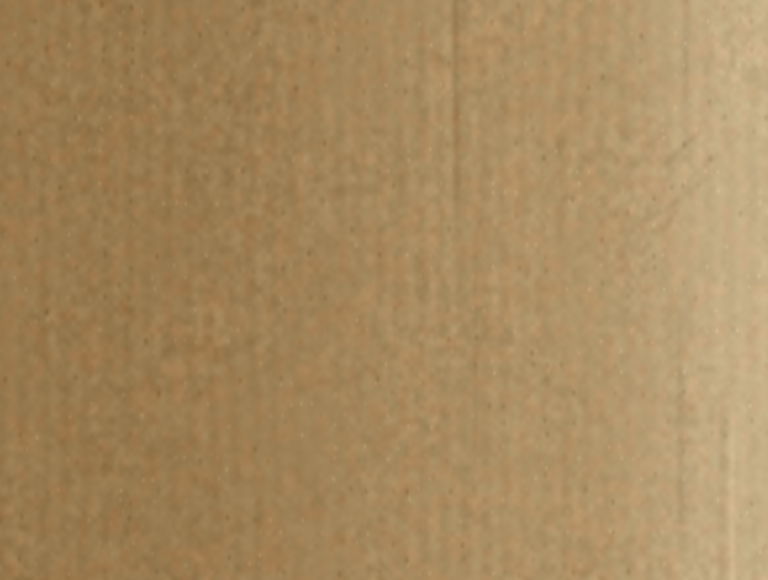
Give the GLSL for this texture, as a Shadertoy shader.

```glsl
#define SHADE vec3(0.594, 0.474, 0.304)
#define KRAFT vec3(0.688, 0.577, 0.407)
#define LIGHT vec3(0.775, 0.687, 0.530)
#define RUST vec3(0.022, -0.006, -0.008)
#define FLUTES 28.0
#define FLUTE_DEPTH 0.009
#define MOTTLE_DEPTH 0.105
#define SPECK_GRID 42.0
#define SCRATCHES 5

// Integer hash and smooth value noise
float hash(vec2 cell) {
    uvec2 q = uvec2(ivec2(cell) + 4096) * uvec2(1597334673u, 3812015801u);
    uint n = (q.x ^ q.y) * 1597334673u;
    n = (n ^ (n >> 15)) * 2246822519u;
    n ^= n >> 13;
    return float(n >> 8) / 16777216.0;
}

float noise(vec2 p) {
    vec2 cell = floor(p), f = fract(p);
    f = f * f * (3.0 - 2.0 * f);
    float low = mix(hash(cell), hash(cell + vec2(1, 0)), f.x);
    float high = mix(hash(cell + vec2(0, 1)), hash(cell + vec2(1, 1)), f.x);
    return mix(low, high, f.y);
}

// Light falling across the sheet from the right
vec3 sheetColour(float x) {
    vec3 colour = mix(SHADE, KRAFT, smoothstep(0.14, 0.80, x));
    return mix(colour, LIGHT, smoothstep(0.74, 1.0, x));
}

// Vertical corrugation with uneven depth
float flutes(vec2 p) {
    float x = p.x * FLUTES + 0.5 * noise(vec2(p.x * 5.0, p.y * 1.5));
    float depth = 0.3 + 1.2 * noise(vec2(p.x * FLUTES * 0.5, p.y * 4.0));
    return cos(6.28319 * x) * depth;
}

// Beaded grain locked to the flutes, crossed by fibres slanted both ways
float mottle(vec2 p) {
    float beads = noise(p * vec2(2.0 * FLUTES, 58.0));
    float fine = noise(p * vec2(110.0, 88.0) + 31.0);
    float rising = noise(vec2(p.x + p.y, p.y - p.x) * vec2(38.0, 76.0) + 70.0);
    float falling = noise(vec2(p.x + p.y, p.y - p.x) * vec2(76.0, 38.0) + 170.0);
    return 0.34 * beads + 0.30 * fine + 0.18 * (rising + falling) - 0.5;
}

// Scattered soft oval marks of varied strength
float specks(vec2 p, float share) {
    vec2 cell = floor(p);
    vec2 centre = 0.35 + 0.3 * vec2(hash(cell + 17.0), hash(cell + 53.0));
    float d = length((fract(p) - centre) * vec2(1.2, 0.85));
    float strength = 0.3 + 0.7 * hash(cell + 133.0);
    return step(hash(cell + 91.0), share) * strength * (1.0 - smoothstep(0.0, 0.34, d));
}

// Soft groove that runs between two heights
float crease(vec2 uv, float x, float width, float bottom, float top) {
    float wander = 0.003 * (noise(vec2(x * 90.0, uv.y * 7.0)) - 0.5);
    float d = (uv.x - x - wander) / width;
    float span = smoothstep(bottom - 0.08, bottom + 0.08, uv.y)
               * (1.0 - smoothstep(top - 0.08, top + 0.08, uv.y));
    return exp(-d * d) * span;
}

// Faint diagonal scuffs on the bright side
float scratches(vec2 uv, float aspect) {
    float mark = 0.0;
    for (int i = 0; i < SCRATCHES; i++) {
        vec2 id = vec2(i, 7);
        vec2 centre = vec2(0.82 + 0.12 * hash(id), 0.35 + 0.4 * hash(id + 20.0));
        float angle = 0.6 + 0.5 * hash(id + 40.0);
        vec2 dir = vec2(cos(angle), sin(angle));
        vec2 d = (uv - centre) * vec2(aspect, 1.0);
        float reach = 0.02 + 0.03 * hash(id + 60.0);
        d -= dir * clamp(dot(d, dir), -reach, reach);
        mark += 1.0 - smoothstep(0.0, 0.011, length(d));
    }
    return mark;
}

void mainImage(out vec4 fragColor, in vec2 fragCoord) {
    vec2 uv = fragCoord / iResolution.xy;
    vec2 p = fragCoord / iResolution.y;

    // Base tone with slow drift
    float drift = noise(p * vec2(5.0, 3.0)) - 0.5;
    vec3 colour = sheetColour(uv.x + 0.02 * drift);

    // Ribs and patchy grain
    float patchy = 0.5 + 0.9 * noise(p * vec2(11.0, 7.0) + 12.0);
    float relief = FLUTE_DEPTH * flutes(p) + MOTTLE_DEPTH * patchy * mottle(p);

    // Marks and pressed lines
    relief -= 0.060 * specks(p * SPECK_GRID, 0.09);
    relief += 0.050 * specks((p + 3.7) * SPECK_GRID * 1.3, 0.09);
    relief -= 0.026 * scratches(uv, iResolution.x / iResolution.y);
    relief -= 0.055 * crease(uv, 0.594, 0.005, 0.62, 1.2);
    relief += 0.025 * crease(uv, 0.582, 0.006, 0.55, 1.2);
    relief -= 0.030 * crease(uv, 0.619, 0.005, 0.15, 0.60);
    relief -= 0.045 * crease(uv, 0.886, 0.006, 0.05, 0.45);
    relief -= 0.040 * crease(uv, 0.940, 0.006, -0.2, 0.32);
    relief += 0.045 * crease(uv, 0.953, 0.005, -0.2, 0.30);
    relief -= 0.030 * crease(uv, 0.893, 0.005, 0.80, 1.2);
    colour += relief * vec3(1.0, 1.0, 0.95);

    // Warm flecks in the fibre
    float warmth = noise(p * vec2(FLUTES * 2.0, 44.0) + 45.0);
    colour += RUST * (smoothstep(0.35, 0.95, warmth) - 0.2);

    fragColor = vec4(colour, 1.0);
}
```
